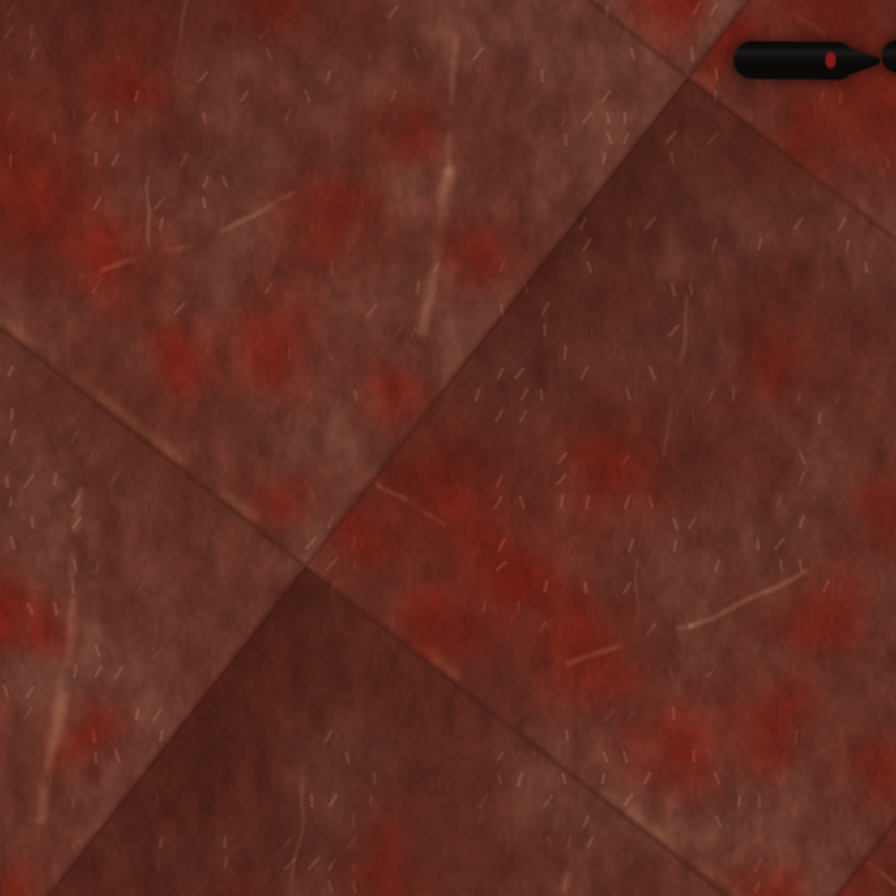
Give the GLSL for this texture, as a three.js fragment shader.

```glsl
// Worn red leather in rotated square tiles, with scuffs, seams and a small dark tool.
#define TILE_SIZE 0.693
#define TILE_CORNER vec2(0.341, 0.368)
#define TILE_AXIS vec2(0.788, -0.616)
#define BASE_RED vec3(0.360, 0.162, 0.122)
#define PALE_MAUVE vec3(0.425, 0.250, 0.200)
#define BRIGHT_RED vec3(0.465, 0.105, 0.065)
#define DARK_BROWN vec3(0.245, 0.098, 0.066)
#define SHADE_AMOUNT 0.62
#define GRAIN_AMOUNT 0.10
#define FLECK_CELLS 42.0

varying vec2 vUv;

float hash(vec2 p) {
  p = fract(p * vec2(0.1031, 0.1137));
  p += dot(p, p.yx + 33.33);
  return fract((p.x + p.y) * p.x * 7.31);
}

float noise(vec2 p) {
  vec2 i = floor(p), f = fract(p);
  f = f * f * (3.0 - 2.0 * f);
  return mix(mix(hash(i), hash(i + vec2(1, 0)), f.x),
             mix(hash(i + vec2(0, 1)), hash(i + vec2(1, 1)), f.x), f.y);
}

float fbm(vec2 p) {
  float sum = 0.0, amp = 0.5;
  for (int i = 0; i < 5; i++) {
    sum += amp * noise(p);
    p = mat2(1.6, 1.2, -1.2, 1.6) * p + 7.3;
    amp *= 0.5;
  }
  return sum;
}

float segment(vec2 p, vec2 a, vec2 b) {
  vec2 d = b - a;
  return length(p - a - d * clamp(dot(p - a, d) / dot(d, d), 0.0, 1.0));
}

float glow(vec2 p, vec2 center, float radius) {
  vec2 d = (p - center) / radius;
  return exp(-dot(d, d));
}

float scratch(vec2 p, vec2 a, vec2 b, float width) {
  return 1.0 - smoothstep(0.0, width, segment(p, a, b));
}

// Short, nearly upright light nicks, one per chosen cell
float flecks(vec2 p) {
  vec2 cell = floor(p * FLECK_CELLS), f = fract(p * FLECK_CELLS);
  float seed = hash(cell + 17.0);
  vec2 mid = vec2(0.35 + 0.3 * hash(cell + 5.0), 0.5);
  vec2 reach = vec2(0.3 * (hash(cell + 9.0) - 0.3), 0.25 * seed);
  return step(0.80, seed) * (1.0 - smoothstep(0.02, 0.13, segment(f, mid - reach, mid + reach)));
}

void main() {
  // Tile frame: x runs down to the right, y up to the right
  vec2 d = vUv - TILE_CORNER;
  vec2 grid = vec2(dot(d, TILE_AXIS), dot(d, vec2(-TILE_AXIS.y, TILE_AXIS.x))) / TILE_SIZE;
  vec2 t = fract(grid);
  vec2 warp = vec2(fbm(vUv * 13.0), fbm(vUv * 13.0 + 40.0)) - 0.48;
  vec2 q = t + 0.12 * warp;
  float cloud = fbm(vUv * 8.0 + 3.0);
  float detail = fbm(vUv * vec2(48.0, 30.0));

  // Red wear that recurs in every tile
  float red = glow(q, vec2(0.69, 0.65), 0.055) + glow(q, vec2(0.90, 0.57), 0.060)
    + glow(q, vec2(0.94, 0.31), 0.055) + glow(q, vec2(0.28, 0.19), 0.100)
    + glow(q, vec2(0.45, 0.19), 0.080) + glow(q, vec2(0.70, 0.46), 0.070)
    + glow(q, vec2(0.65, 0.13), 0.065) + glow(q, vec2(0.74, 0.27), 0.070)
    + glow(q, vec2(0.10, 0.24), 0.100) + glow(q, vec2(0.02, 0.08), 0.060)
    + glow(q, vec2(0.30, 0.44), 0.080) + glow(q, vec2(0.22, 0.04), 0.060)
    + glow(q, vec2(0.40, 0.71), 0.060) + glow(q, vec2(0.90, 0.06), 0.045);
  red = clamp(red * (0.35 + 0.95 * cloud), 0.0, 1.0);

  // Mauve scuffing, stronger toward the far side of a tile
  float pale = 0.55 * smoothstep(0.35, 0.65, cloud) + 0.35 * smoothstep(0.2, 0.9, t.x)
    + 0.45 * glow(q, vec2(0.78, 0.59), 0.09) + 0.35 * glow(q, vec2(0.88, 0.18), 0.11)
    + 0.35 * glow(q, vec2(0.20, 0.81), 0.10);
  vec3 col = mix(BASE_RED, PALE_MAUVE, clamp(pale * (0.4 + 0.9 * detail), 0.0, 1.0));
  col = mix(col, BRIGHT_RED, red * 0.80);

  // Shading falls off from the left edge and upper corner of each tile
  float shade = exp(-3.5 * t.x) * smoothstep(0.05, 0.65, t.y);
  col = mix(col, DARK_BROWN, SHADE_AMOUNT * shade);
  col *= 1.0 + GRAIN_AMOUNT * 3.0 * (detail - 0.48);
  col *= 1.0 + GRAIN_AMOUNT * (noise(vUv * vec2(210.0, 130.0)) - 0.5);

  // Scratches, broken up by noise
  vec2 w = t + 0.025 * warp;
  float lines = 0.7 * scratch(w, vec2(0.635, 0.87), vec2(0.79, 0.64), 0.012)
    + scratch(w, vec2(0.79, 0.64), vec2(0.915, 0.42), 0.016)
    + scratch(w, vec2(0.43, 0.14), vec2(0.547, 0.31), 0.008)
    + scratch(w, vec2(0.547, 0.31), vec2(0.635, 0.49), 0.008)
    + 0.8 * scratch(w, vec2(0.417, 0.34), vec2(0.516, 0.217), 0.005)
    + 0.6 * scratch(w, vec2(0.21, 0.73), vec2(0.346, 0.50), 0.006)
    + 0.8 * scratch(w, vec2(0.01, 0.177), vec2(0.134, 0.19), 0.007);
  lines *= smoothstep(0.25, 0.65, noise(vUv * 38.0));
  col += vec3(0.095, 0.085, 0.065) * lines;
  col += vec3(0.085, 0.075, 0.060) * flecks(vUv + 0.01 * warp) * smoothstep(0.35, 0.6, cloud);

  // Seams: a thin dark crease with a worn, lighter lip
  vec2 seam = abs(fract(grid + 0.5) - 0.5);
  float crease = 1.0 - smoothstep(0.001, 0.008, min(seam.x, seam.y));
  float lip = glow(vec2(t.y, 0.0), vec2(0.012, 0.0), 0.010) * smoothstep(0.4, 0.7, noise(vUv * 30.0));
  col = mix(col, DARK_BROWN, 0.35 * crease);
  col += vec3(0.060, 0.055, 0.035) * lip;

  // Small dark tool: rounded body, tapered tip, red dot and end piece
  float body = segment(vUv, vec2(0.840, 0.933), vec2(0.934, 0.932)) - 0.021;
  float along = clamp((vUv.x - 0.940) / 0.040, 0.0, 1.0);
  float tip = segment(vUv, vec2(0.940, 0.932), vec2(0.978, 0.932)) - mix(0.018, 0.004, along);
  float end = length(vUv - vec2(1.002, 0.937)) - 0.018;
  float tool = min(min(body, tip), end);
  col *= 1.0 - 0.35 * exp(-max(tool, 0.0) * 110.0);
  vec3 toolColor = vec3(0.045, 0.038, 0.035) + 0.06 * glow(vUv.yy, vec2(0.941), 0.007);
  col = mix(col, toolColor, 1.0 - smoothstep(-0.002, 0.002, tool));
  float dot1 = length((vUv - vec2(0.927, 0.933)) * vec2(1.0, 0.65));
  col = mix(col, vec3(0.50, 0.09, 0.10), 1.0 - smoothstep(0.004, 0.008, dot1));

  gl_FragColor = vec4(col, 1.0);
}
```
